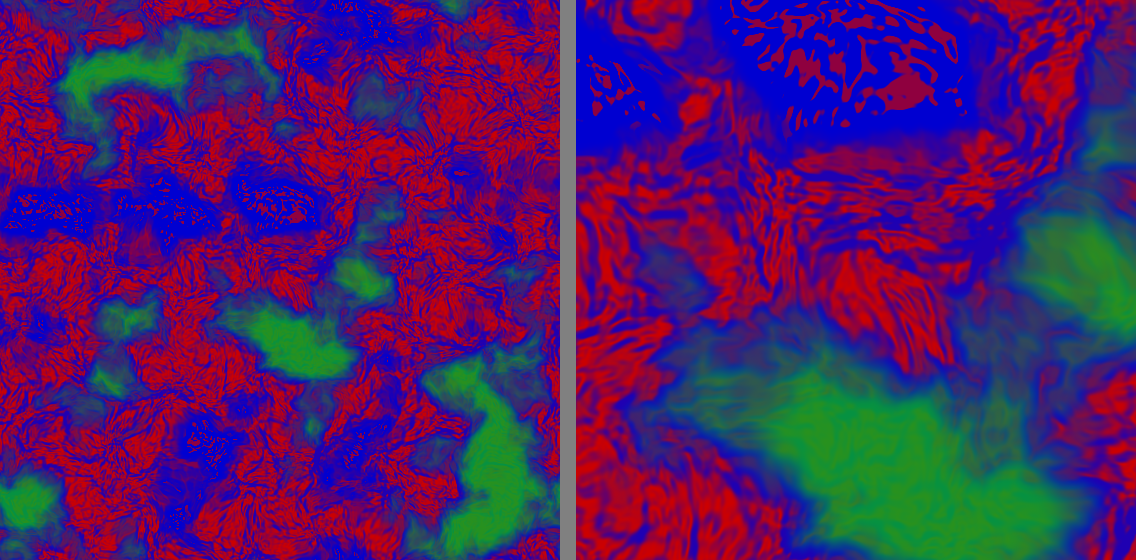
Left, the full canvas; right, a detail of the centre.
This texture map is drawn by a three.js fragment shader. Its source:

```glsl
varying vec2 vUv;

float hash(vec2 p) {
  vec3 q = fract(p.xyx * vec3(0.1031, 0.1030, 0.0973));
  q += dot(q, q.yzx + 33.33);
  return fract((q.x + q.y) * q.z);
}

// Dot of a random unit gradient with the offset from its lattice corner
float corner(vec2 cell, vec2 offset, float freq) {
  float a = 6.2832 * hash(mod(cell, freq) + freq * 1.7 + 3.1);
  return dot(vec2(cos(a), sin(a)), offset);
}

// Gradient noise that tiles over the unit square
float noise(vec2 uv, float freq) {
  vec2 p = uv * freq;
  vec2 i = floor(p);
  vec2 f = p - i;
  vec2 w = f * f * f * (f * (f * 6.0 - 15.0) + 10.0);
  vec2 e = vec2(1.0, 0.0);
  return mix(
    mix(corner(i, f, freq), corner(i + e, f - e, freq), w.x),
    mix(corner(i + e.yx, f - e.yx, freq), corner(i + 1.0, f - 1.0, freq), w.x),
    w.y);
}

// Swirl the domain a little so that the fine relief runs in curved streaks
vec2 warp(vec2 p) {
  p += 0.026 * vec2(noise(p + 0.13, 8.0), noise(p + 0.57, 8.0));
  return p + 0.016 * vec2(noise(p + 0.29, 16.0), noise(p + 0.83, 16.0));
}

float terrain(vec2 uv) {
  vec2 p = warp(uv);
  float height = 0.0;
  float amp = 1.0;
  float freq = 4.0;
  for (int i = 0; i < 6; i++) {
    height += amp * noise(p, freq);
    p += vec2(0.137, 0.271);
    amp *= 0.55;
    freq *= 2.0;
  }
  return height;
}

void main() {
  // Height and steepness of the relief
  vec2 e = vec2(0.0016, 0.0);
  float height = terrain(vUv);
  vec2 gradient = vec2(terrain(vUv + e), terrain(vUv + e.yx)) - height;
  float slope = length(gradient) / e.x;

  // Blue gathers in valleys, around the peaks and on steep streaks
  float valley = 1.0 - smoothstep(-0.46, -0.16, height);
  float rim = 0.65 * smoothstep(0.06, 0.24, height) * (1.0 - 0.35 * smoothstep(0.3, 0.5, height));
  float steep = 0.85 * smoothstep(0.0, 22.0, slope);
  float blue = 1.0 - (1.0 - valley) * (1.0 - rim) * (1.0 - steep);

  // Flat specks of red on the valley floors
  float pit = (1.0 - smoothstep(4.5, 6.5, slope)) * (1.0 - smoothstep(-0.45, -0.39, height));
  blue *= 1.0 - 0.7 * pit;

  // Green covers the peaks, red takes what remains
  float green = 0.66 * smoothstep(0.06, 0.56, height);
  vec3 weights = vec3((1.0 - green) * (1.0 - blue), green, (1.0 - green) * blue);
  gl_FragColor = vec4(weights * vec3(0.8, 0.86, 0.82), 1.0);
}
```
